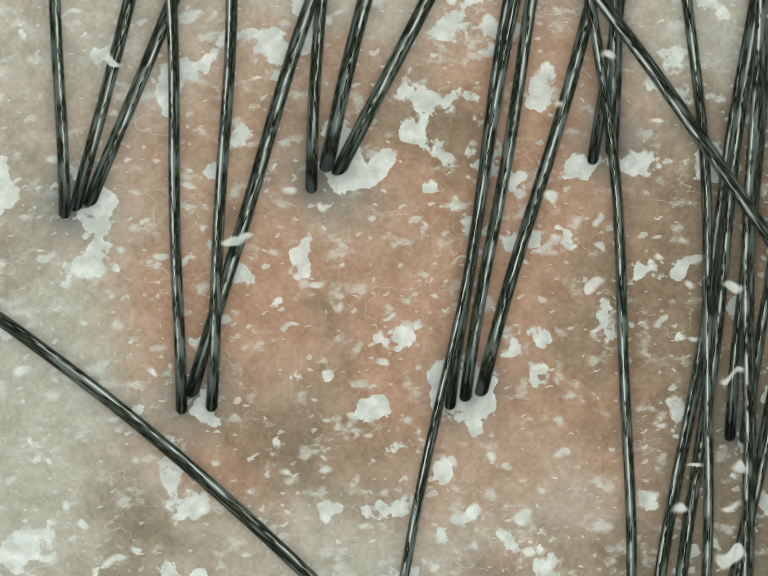
Write a WebGL 2 fragment shader that draws this texture.

```glsl
#version 300 es
precision highp float;
// Macro view of skin with dark glossy hairs growing from scattered follicles.
// Skin is layered value noise with pale flakes and specks; each hair is a
// parabolic strand, shaded across its width with broken silvery streaks.
#define HAIR_RADIUS 0.0115
#define EDGE_SOFT 0.0022
#define FOLLICLES 6
#define STRANDS 7
#define FLAKE_LEVEL 0.56
#define SPECK_CHANCE 0.42
#define GRAIN 0.13
#define TAN vec3(0.68, 0.565, 0.465)
#define PALE vec3(0.70, 0.70, 0.635)
#define SHADE vec3(0.49, 0.45, 0.37)
#define SILVER vec3(0.42, 0.47, 0.45)
#define WHITE vec3(0.84, 0.88, 0.84)

uniform vec2 u_resolution;
out vec4 fragColor;

float hash(vec2 p) {
  vec3 q = fract(vec3(p.xyx) * 0.1031);
  q += dot(q, q.yzx + 33.33);
  return fract((q.x + q.y) * q.z);
}

float noise(vec2 p) {
  vec2 i = floor(p), f = fract(p);
  f = f * f * (3.0 - 2.0 * f);
  return mix(mix(hash(i), hash(i + vec2(1, 0)), f.x),
             mix(hash(i + vec2(0, 1)), hash(i + vec2(1, 1)), f.x), f.y);
}

float fbm(vec2 p) {
  float sum = 0.0, amp = 0.5;
  for (int i = 0; i < 5; i++) {
    sum += amp * noise(p);
    p = mat2(0.8, 0.6, -0.6, 0.8) * p * 2.03 + 17.0;
    amp *= 0.5;
  }
  return sum;
}

// Follicles zigzag between an upper and a lower row
vec2 follicle(float k) {
  float row = mix(0.69, 0.27, mod(k, 2.0));
  vec2 jitter = vec2(hash(vec2(k, 3.0)), hash(vec2(k, 8.0))) - 0.5;
  return vec2(0.12 + 0.232 * k, row) + jitter * vec2(0.06, 0.12);
}

// Irregular rounded specks, one candidate per cell
float specks(vec2 p, float cells, float chance) {
  vec2 q = p * cells + 0.35 * (noise(p * cells * 3.0) - 0.5);
  vec2 id = floor(q);
  float h = hash(id + cells);
  vec2 c = 0.3 + 0.4 * vec2(hash(id + 5.0), hash(id + 11.0));
  vec2 d = (fract(q) - c) * vec2(0.8, 1.3);
  float size = mix(0.06, 0.25, h / chance * hash(id + 19.0));
  return step(h, chance) * smoothstep(0.08, -0.05, length(d) - size);
}

vec3 skin(vec2 p) {
  float cloud = fbm(p * 3.2 + 4.0);
  float warm = exp(-3.2 * dot(p - vec2(0.78, 0.52), p - vec2(0.78, 0.52)));
  vec3 col = mix(PALE, TAN, smoothstep(0.1, 0.8, warm + 1.2 * (cloud - 0.5)));
  float gloom = fbm(p * 4.0 + 31.0) + 0.16 * smoothstep(0.8, 1.33, p.x);
  col = mix(col, SHADE, 0.75 * smoothstep(0.52, 0.8, gloom));
  col += GRAIN * (fbm(p * 38.0) - 0.48) + 0.06 * (noise(p * 170.0) - 0.5);
  // Wet glints and short pale creases
  float glint = smoothstep(0.58, 0.8, fbm(p * vec2(34.0, 48.0) + 9.0));
  float crease = abs(fbm(p * vec2(7.0, 13.0) + 50.0) - 0.5);
  crease = smoothstep(0.012, 0.0, crease) * smoothstep(0.5, 0.75, noise(p * 12.0));
  return mix(col, WHITE, 0.6 * glint + 0.3 * crease);
}

// Paints one strand growing upward from its root, with a soft shadow
void hair(inout vec3 col, vec2 p, vec2 root, float slope, float bend, float radius, float seed) {
  float t = p.y - root.y;
  float wave = 0.004 * sin(t * 9.0 + seed * 6.0);
  float x = root.x + slope * t + bend * t * t + wave;
  float lean = slope + 2.0 * bend * t;
  float across = (p.x - x) * inversesqrt(1.0 + lean * lean);
  float d = length(vec2(across, min(t, 0.0))) - radius;
  col *= 1.0 - 0.2 * exp(-max(d, 0.0) / 0.012);
  float u = across / radius;
  float fibre = noise(vec2(u * 2.5 + seed * 40.0, t * 28.0));
  float scale = noise(vec2(u * 5.0 + seed * 70.0, t * 110.0));
  vec3 body = mix(vec3(0.09, 0.11, 0.09), vec3(0.25, 0.27, 0.22), scale);
  body = mix(body, SILVER, 0.85 * smoothstep(0.35, 0.85, fibre) * (1.0 - 0.6 * u * u));
  float line = u - mix(-0.4, 0.45, hash(vec2(seed * 91.0, 2.0)));
  float streak = exp(-line * line * 22.0) * smoothstep(0.15, 0.75, 0.6 * fibre + 0.5 * scale);
  body = mix(body, WHITE, 0.85 * streak * smoothstep(0.0, 0.16, t));
  body *= mix(0.6, 1.0, smoothstep(0.0, 0.08, t));
  col = mix(col, body, smoothstep(EDGE_SOFT, -EDGE_SOFT, d));
}

void main() {
  vec2 p = gl_FragCoord.xy / u_resolution.y;
  vec3 col = skin(p);

  // Bluish smudges and crusty flakes around the follicles
  float crust = 0.0;
  for (int k = 0; k < FOLLICLES; k++) {
    vec2 d = p - follicle(float(k));
    col = mix(col, SILVER, 0.6 * exp(-dot(d, d) * 260.0));
    vec2 side = d - vec2(0.07 * hash(vec2(k, 21)), 0.07 * hash(vec2(k, 27)) - 0.03);
    crust = max(crust, exp(-dot(side, side) * 230.0));
  }
  float flake = fbm(p * 17.0 + 70.0) + 0.24 * crust - 0.06;
  float patches = smoothstep(FLAKE_LEVEL, FLAKE_LEVEL + 0.05, flake);
  vec3 flakeCol = WHITE + 0.28 * (fbm(p * 60.0) - 0.5);
  col = mix(col, flakeCol, 0.85 * patches);
  col = mix(col, flakeCol, 0.75 * specks(p, 17.0, 0.5 * SPECK_CHANCE));
  col = mix(col, flakeCol, 0.6 * specks(p + 3.0, 38.0, SPECK_CHANCE));

  // Tufts of two or three hairs fanning out of each follicle
  for (int k = 0; k < FOLLICLES; k++) {
    for (int j = 0; j < 3; j++) {
      vec2 id = vec2(k, j);
      float a = hash(id + 41.0), b = hash(id + 57.0);
      if (j == 2 && a < 0.3) continue;
      vec2 root = follicle(float(k)) + vec2(0.026 * (float(j) - 1.0), 0.05 * (b - 0.5));
      float slope = mix(-0.06, 0.14, a) + 0.2 * float(j) * b;
      hair(col, p, root, slope, 0.18 * (a - 0.5), HAIR_RADIUS * mix(0.8, 1.1, b), a);
    }
  }

  // Dense long strands along the right, then three loose crossing ones
  for (int i = 0; i < STRANDS; i++) {
    float n = float(i), a = hash(vec2(n, 63.0)), b = hash(vec2(n, 77.0));
    hair(col, p, vec2(1.09 + 0.042 * n, -0.1), mix(-0.02, 0.2, a), 0.16 * (b - 0.6),
         HAIR_RADIUS * mix(0.75, 1.05, b), b);
  }
  hair(col, p, vec2(0.68, -0.1), 0.22, -0.02, HAIR_RADIUS * 0.7, 0.37);
  hair(col, p, vec2(0.64, -0.1), -0.96, -0.4, HAIR_RADIUS, 0.62);
  hair(col, p, vec2(1.38, 0.53), -0.72, 0.0, HAIR_RADIUS, 0.81);

  // A few bits of flake cling on top
  col = mix(col, flakeCol, 0.85 * specks(p + 7.0, 13.0, 0.12));
  fragColor = vec4(clamp(col, 0.0, 1.0), 1.0);
}
```
